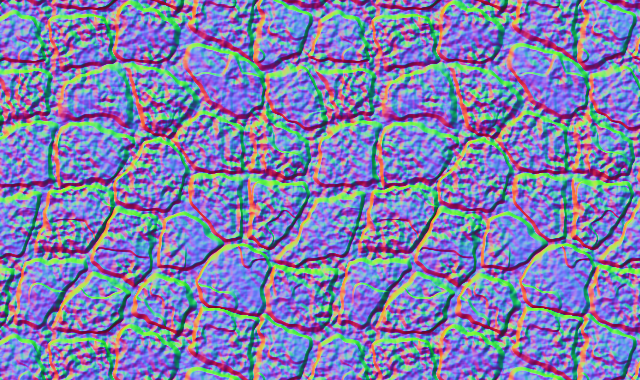
Give the GLSL for this texture map, as a WebGL 1 fragment shader.

```glsl
precision highp float;
// Tangent-space normal map of rough, irregular paving stones.
// A repeating tile holds 26 stones on a tilted, jittered Voronoi lattice;
// chipped edges, ledges and grain form a height field that is differentiated.

uniform vec2 u_resolution;

const float TILE_WIDTH = 0.506;  // share of the canvas width
const float STONES = 26.0;       // 5 * 5 + 1 * 1 lattice sites per tile
const float TAU = 6.2831853;

float hash(vec2 p) {
  return fract(sin(dot(p, vec2(127.1, 311.7))) * 43758.5453);
}

// Value noise that repeats once per tile; freq must be whole.
float tileNoise(vec2 q, float freq, float seed) {
  vec2 p = q * freq;
  vec2 i = floor(p);
  vec2 f = p - i;
  f = f * f * (3.0 - 2.0 * f);
  vec2 lo = mod(i, freq) + seed;
  vec2 hi = mod(i + 1.0, freq) + seed;
  return mix(mix(hash(lo), hash(vec2(hi.x, lo.y)), f.x),
             mix(hash(vec2(lo.x, hi.y)), hash(hi), f.x), f.y);
}

// Ramp of random direction through one noise lattice corner.
float cornerRamp(vec2 corner, vec2 offset, float freq, float seed) {
  float angle = TAU * hash(mod(corner, freq) + seed);
  return dot(vec2(cos(angle), sin(angle)), offset);
}

// Gradient noise, repeating once per tile, scaled to a slope near one.
float tileBumps(vec2 q, float freq, float seed) {
  vec2 p = q * freq;
  vec2 i = floor(p);
  vec2 f = p - i;
  vec2 e = vec2(1.0, 0.0);
  vec2 w = f * f * (3.0 - 2.0 * f);
  float low = mix(cornerRamp(i, f, freq, seed),
                  cornerRamp(i + e.xy, f - e.xy, freq, seed), w.x);
  float high = mix(cornerRamp(i + e.yx, f - e.yx, freq, seed),
                   cornerRamp(i + e.xx, f - e.xx, freq, seed), w.x);
  return mix(low, high, w.y) / freq;
}

// The same key for every lattice site that coincides after tiling.
float siteKey(vec2 cell) {
  return floor(mod(cell.x - 5.0 * cell.y + 0.5, STONES));
}

vec2 sitePoint(vec2 cell, float jitter) {
  float key = siteKey(cell);
  vec2 r = vec2(hash(vec2(key, 3.7)), hash(vec2(key, 9.2)));
  return cell + 0.5 + jitter * (r - 0.5);
}

// x: rounded distance to the stone border in tile units, y: stone key.
vec2 stoneBorder(vec2 q, float jitter, float sharpness) {
  vec2 g = vec2(5.0 * q.x - q.y, q.x + 5.0 * q.y);
  vec2 base = floor(g);
  vec2 nearCell = base;
  vec2 nearPoint = g;
  float best = 100.0;
  for (int j = -1; j <= 1; j++) {
    for (int i = -1; i <= 1; i++) {
      vec2 cell = base + vec2(float(i), float(j));
      vec2 point = sitePoint(cell, jitter);
      float d = dot(point - g, point - g);
      if (d < best) {
        best = d;
        nearCell = cell;
        nearPoint = point;
      }
    }
  }
  // Smooth minimum over all bisectors rounds the corners.
  float sum = 0.0;
  for (int j = -2; j <= 2; j++) {
    for (int i = -2; i <= 2; i++) {
      if (i != 0 || j != 0) {
        vec2 point = sitePoint(nearCell + vec2(float(i), float(j)), jitter);
        vec2 mid = 0.5 * (point + nearPoint) - g;
        sum += exp(-sharpness * dot(mid, normalize(point - nearPoint)));
      }
    }
  }
  return vec2(-log(sum) / (sharpness * sqrt(STONES)), siteKey(nearCell));
}

// Bends the stone rows and roughens their outlines.
vec2 warp(vec2 q) {
  vec2 bend = 0.035 * sin(TAU * q.yx + vec2(0.6, 2.4));
  vec2 wobble = vec2(tileNoise(q, 10.0, 5.0), tileNoise(q, 10.0, 17.0)) - 0.5;
  vec2 chips = vec2(tileBumps(q, 30.0, 29.0), tileBumps(q, 30.0, 41.0));
  return q + bend + 0.03 * wobble + 0.35 * chips;
}

float grain(vec2 q) {
  return 0.85 * tileBumps(q, 54.0, 53.0) + 0.4 * tileBumps(q, 27.0, 61.0)
       + 0.42 * tileBumps(q, 95.0, 73.0);
}

// Broken steps along the contours of a coarse noise.
float ledges(vec2 q) {
  float level = tileNoise(q, 9.0, 83.0) + 0.5 * tileNoise(q, 25.0, 97.0);
  float fade = smoothstep(0.25, 0.65, tileNoise(q, 6.0, 101.0));
  return 0.015 * fade * smoothstep(0.0, 0.08, level - 0.72);
}

float height(vec2 q) {
  vec2 stone = stoneBorder(warp(q), 0.58, 40.0);
  float gap = mix(-0.004, 0.016, tileNoise(q, 9.0, 113.0));
  float edge = mix(0.008, 0.021, tileNoise(q, 19.0, 131.0));
  float top = smoothstep(gap, gap + edge, stone.x);
  float dome = smoothstep(0.0, 0.09, stone.x);
  float stoneRoughness = mix(0.6, 1.35, hash(vec2(stone.y, 21.3)));
  float patches = mix(0.3, 1.9, tileNoise(q, 15.0, 127.0));
  float roughness = patches * mix(1.15, stoneRoughness, top);
  return 0.033 * top + 0.007 * dome + roughness * grain(q) + top * ledges(q);
}

void main() {
  vec2 q = gl_FragCoord.xy / (u_resolution.x * TILE_WIDTH);
  float stepSize = 0.003;
  float h = height(q);
  vec2 slope = vec2(height(q + vec2(stepSize, 0.0)) - h,
                    height(q + vec2(0.0, stepSize)) - h) / stepSize;

  // Red leans with the rise to the right, green with the fall upwards.
  vec3 n = normalize(vec3(slope.x, -1.1 * slope.y, 1.0));
  gl_FragColor = vec4(0.5 + 0.48 * n.xy, 0.06 + 0.92 * n.z, 1.0);
}
```
